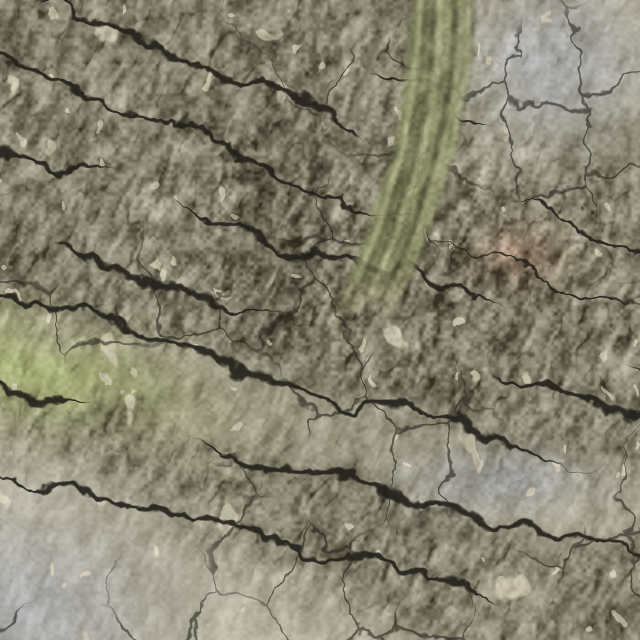
Give the GLSL for this texture, as a WebGL 1 fragment shader.

```glsl
precision highp float;
// Weathered, cracked earth: diagonal bands of brown and pale soil, a curved
// ridge of strands, fibrous grain, pale chips and jagged dark cracks.
// Layered value noise shades the soil; cellular noise makes chips and veins.
uniform vec2 u_resolution;

const vec3 CRACK = vec3(0.13, 0.12, 0.10);
const vec3 SOIL_DARK = vec3(0.30, 0.28, 0.22);
const vec3 SOIL_MID = vec3(0.55, 0.53, 0.45);
const vec3 SOIL_PALE = vec3(0.76, 0.74, 0.67);
const vec3 CHIP = vec3(0.83, 0.80, 0.71);
const float BAND_SLOPE = 0.27;

float hash(vec2 p) {
  return fract(sin(dot(p, vec2(127.1, 311.7))) * 43758.545);
}

float noise(vec2 p) {
  vec2 i = floor(p), f = fract(p);
  f = f * f * (3.0 - 2.0 * f);
  float low = mix(hash(i), hash(i + vec2(1.0, 0.0)), f.x);
  float high = mix(hash(i + vec2(0.0, 1.0)), hash(i + 1.0), f.x);
  return mix(low, high, f.y);
}

float fbm(vec2 p) {
  float sum = 0.0, weight = 0.5;
  for (int i = 0; i < 4; i++) {
    sum += weight * noise(p);
    p = mat2(1.6, 1.2, -1.2, 1.6) * p + 7.3;
    weight *= 0.5;
  }
  return sum / 0.9375;
}

// Nearest distance, second nearest distance, random id of the nearest cell
vec3 cellular(vec2 p) {
  vec3 best = vec3(8.0, 8.0, 0.0);
  vec2 base = floor(p);
  for (int y = -1; y <= 1; y++) {
    for (int x = -1; x <= 1; x++) {
      vec2 cell = base + vec2(float(x), float(y));
      vec2 site = cell + vec2(hash(cell), hash(cell + 41.7));
      float d = distance(p, site);
      if (d < best.x) best = vec3(d, best.x, hash(cell + 93.1));
      else best.y = min(best.y, d);
    }
  }
  return best;
}

float blob(vec2 p, vec2 center, vec2 size) {
  vec2 d = (p - center) / size;
  return exp(-dot(d, d));
}

// Long broken cracks, steeper toward the top
float longCracks(vec2 p, vec2 warped) {
  float ink = 0.0;
  for (int i = 0; i < 8; i++) {
    float k = float(i);
    float slope = BAND_SLOPE + 0.04 * max(k - 2.0, 0.0);
    float sway = 0.05 * (noise(vec2(p.x * 6.0, k * 9.1)) - 0.5);
    float d = abs(warped.y + slope * warped.x - 0.28 - 0.125 * k - sway) / 1.2;
    float strength = noise(vec2(p.x * 4.5 + 3.0, k * 5.7 + 2.0));
    strength = smoothstep(0.36, 0.8, strength + (k > 0.5 && k < 2.5 ? 0.14 : 0.0));
    float width = strength * (0.0025 + 0.0055 * noise(vec2(p.x * 28.0, k * 3.3)));
    float line = 1.0 - smoothstep(width * 0.4, width + 0.0018, d);
    ink = max(ink, line * smoothstep(0.0, 0.2, strength));
  }
  return ink;
}

float veinCracks(vec2 p, vec2 warped) {
  vec3 c = cellular(warped * vec2(9.0, 6.0) + 4.0);
  float patchy = smoothstep(0.45, 0.66, noise(p * 8.0 + 11.0));
  return patchy * (1.0 - smoothstep(0.008, 0.045, c.y - c.x));
}

float chips(vec2 warped, vec2 scale, float rarity) {
  vec3 c = cellular(warped * scale);
  float radius = 0.18 + 0.22 * fract(c.z * 37.0);
  return step(rarity, c.z) * (1.0 - smoothstep(radius * 0.6, radius, c.x));
}

vec3 soilColor(float tone) {
  vec3 c = mix(SOIL_DARK, SOIL_MID, clamp(tone * 2.0, -0.35, 1.0));
  return mix(c, SOIL_PALE, clamp(tone * 2.0 - 1.0, 0.0, 1.2));
}

void main() {
  vec2 p = gl_FragCoord.xy / u_resolution;
  vec2 jag = vec2(fbm(p * 22.0), fbm(p * 22.0 + 31.0)) - 0.5;
  vec2 warped = p + 0.055 * jag;
  float cloud = fbm(p * 5.0 + 2.0) - 0.5;

  // Pale bands and corners over brown soil
  float band = p.y + BAND_SLOPE * p.x + 0.08 * cloud + 0.02 * jag.x;
  float pale = smoothstep(0.36, 0.43, band) * (1.0 - smoothstep(0.48, 0.56, band));
  float lowLeft = 1.0 - smoothstep(0.25, 0.40, p.y + 0.5 * p.x + 0.1 * cloud);
  float topRight = smoothstep(0.70, 0.80, p.x) * smoothstep(0.70, 0.90, p.y + 0.2 * cloud);
  float smoothSoil = max(max(pale * 0.72, lowLeft), topRight * 0.8);
  float shade = blob(p, vec2(0.62, 0.58), vec2(0.35, 0.20));
  float tone = mix(0.48 - 0.10 * shade, 0.84, smoothSoil) + 0.35 * cloud;

  // Fibrous grain and small pits
  vec2 fiber = vec2(p.x - 0.35 * p.y, p.y) + 0.02 * jag;
  float grain = 0.45 * noise(fiber * vec2(110.0, 50.0))
    + 0.35 * noise(fiber * vec2(58.0, 30.0) + 8.0) + 0.30 * noise(p * 175.0) - 0.55;
  tone += grain * mix(1.15 + 0.4 * shade, 0.5, smoothSoil);
  float pits = smoothstep(0.62, 0.9, cellular(fiber * vec2(64.0, 40.0)).x);
  tone -= 0.30 * pits * (1.0 - 0.7 * smoothSoil);

  // Curved ridge of parallel strands
  float up = 1.0 - p.y;
  float across = p.x - 0.69 + 0.52 * up * up + 0.006 * jag.x;
  float ridge = (1.0 - smoothstep(0.04, 0.06, abs(across))) * smoothstep(0.47, 0.60, p.y);
  float strands = 0.46 + 0.20 * cos(across * 165.0) + 0.10 * cos(across * 390.0 + 1.0);
  tone = mix(tone, strands + 0.5 * grain, ridge * 0.85);
  vec3 color = soilColor(tone);

  // Moss, cool and rosy stains
  float moss = blob(vec2(p.x, band), vec2(0.06, 0.44), vec2(0.22, 0.07));
  float cool = blob(p, vec2(0.87, 0.90), vec2(0.13, 0.12))
    + blob(p, vec2(0.78, 0.25), vec2(0.14, 0.05)) + blob(p, vec2(0.02, 0.04), vec2(0.20, 0.14));
  color *= mix(vec3(1.0), vec3(0.98, 1.06, 0.82), max(moss, ridge * 0.6));
  color *= mix(vec3(1.0), vec3(0.96, 0.99, 1.10), min(cool, 1.0));
  color *= mix(vec3(1.0), vec3(1.15, 1.02, 1.02), blob(p, vec2(0.81, 0.60), vec2(0.06, 0.04)));

  // Chips, then cracks
  float flakes = max(chips(warped, vec2(20.0, 13.0), 0.93), chips(warped + 3.0, vec2(52.0, 34.0), 0.93));
  color = mix(color, CHIP + 0.25 * grain, flakes * 0.75 * (1.0 - 0.7 * ridge));
  float cracks = max(longCracks(p, warped), 0.65 * veinCracks(p, warped));
  color = mix(color, CRACK, cracks * 0.9 * (1.0 - 0.85 * ridge));
  gl_FragColor = vec4(clamp(color, 0.0, 1.0), 1.0);
}
```
